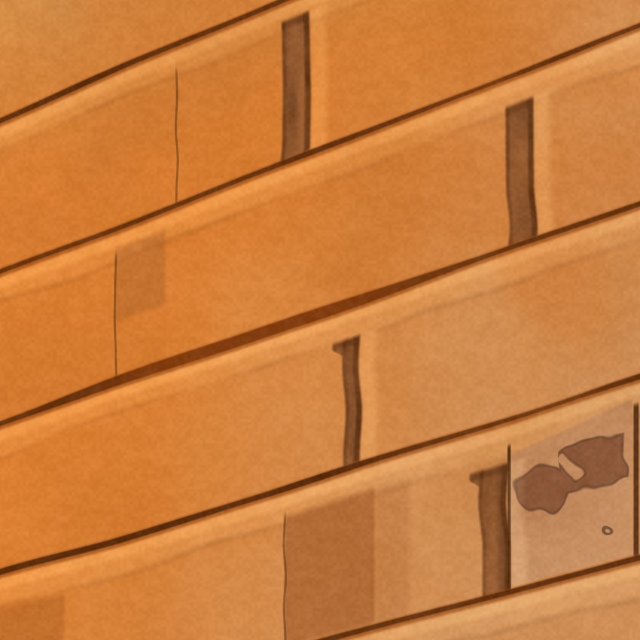
Give the GLSL for this texture, as a WebGL 2 fragment shader.

```glsl
#version 300 es
precision highp float;
uniform vec2 u_resolution;
out vec4 fragColor;

float hash(vec2 p) {
  vec3 q = fract(vec3(p.xyx) * 0.1031);
  q += dot(q, q.yzx + 33.33);
  return fract((q.x + q.y) * q.z);
}

float noise(vec2 p) {
  vec2 i = floor(p), f = fract(p);
  f = f * f * (3.0 - 2.0 * f);
  return mix(mix(hash(i), hash(i + vec2(1, 0)), f.x),
             mix(hash(i + vec2(0, 1)), hash(i + vec2(1, 1)), f.x), f.y);
}

float fbm(vec2 p) {
  float sum = 0.0, gain = 0.5;
  for (int i = 0; i < 4; i++) {
    sum += gain * noise(p);
    p = p * 2.03 + 7.1;
    gain *= 0.5;
  }
  return sum;
}

// Soft-edged interval from a to b
float band(float x, float a, float b, float soft) {
  return smoothstep(a - soft, a + soft, x) * (1.0 - smoothstep(b - soft, b + soft, x));
}

float capsule(vec2 p, vec2 a, vec2 b) {
  vec2 d = b - a;
  return length(p - a - d * clamp(dot(p - a, d) / dot(d, d), 0.0, 1.0));
}

// Pale square block with a smudged brown stain
vec3 stainedBlock(vec3 color, vec2 p, float v, float blotch) {
  float inside = band(p.x, 0.797, 0.988, 0.002) * band(v, 0.03, 0.79 + 0.5 * (p.x - 0.797), 0.015);
  vec3 face = mix(vec3(0.72, 0.49, 0.32), vec3(0.83, 0.62, 0.43), blotch);
  vec2 w = p + 0.012 * (vec2(noise(p * 45.0), noise(p * 45.0 + 9.0)) - 0.5);
  float disc = length((w - vec2(0.848, 0.236)) * vec2(0.9, 1.0)) - 0.036;
  vec2 q = w - vec2(0.925, 0.275);
  q.y -= 0.28 * q.x;
  vec2 e = abs(q) - vec2(0.052, 0.036);
  float slab = length(max(e, 0.0)) + min(max(e.x, e.y), 0.0);
  float stain = min(disc, slab);
  stain = max(stain, 0.010 - capsule(w, vec2(0.877, 0.284), vec2(0.903, 0.256)));
  face = mix(face, vec3(0.51, 0.31, 0.20), 0.85 * (1.0 - smoothstep(-0.004, 0.005, stain)));
  face *= 1.0 - 0.25 * (1.0 - smoothstep(0.0, 0.004, abs(stain)));
  float speck = abs(length(w - vec2(0.950, 0.172)) - 0.006);
  face *= 1.0 - 0.4 * (1.0 - smoothstep(0.001, 0.004, speck));
  color = mix(color, face, inside);
  float rim = band(p.x, 0.793, 0.798, 0.0015) + band(p.x, 0.990, 0.998, 0.002);
  return mix(color, vec3(0.28, 0.15, 0.07), 0.85 * rim * band(v, 0.0, 0.85, 0.02));
}

void main() {
  vec2 p = gl_FragCoord.xy / u_resolution;

  // Slanted courses that converge toward the left
  float stretch = 1.0 + 0.169 * p.x;
  float course = ((p.y - 0.289 * p.x) / stretch - 0.102) / 0.2365;
  course += 0.035 * (noise(vec2(p.x * 5.0, floor(course + 0.5) * 3.7)) - 0.5);
  float row = floor(course), v = course - row;
  bool odd = mod(row, 2.0) > 0.5;
  float blotch = fbm(p * 5.0 + row * 3.1);

  // Warm clay, paler toward the lower right and the upper left
  float pale = smoothstep(0.15, 1.0, p.x * 0.95 + 0.45 * (0.5 - p.y) + 0.5 * (blotch - 0.5));
  vec3 color = mix(vec3(0.85, 0.49, 0.19), vec3(0.80, 0.55, 0.33), pale);
  color = mix(color, vec3(0.82, 0.55, 0.28), 0.9 * smoothstep(0.65, 1.0, p.y - 0.35 * p.x));
  color = mix(color, vec3(0.81, 0.47, 0.20), 0.5 * smoothstep(0.45, 0.65, fbm(p * 3.0 + 20.0)));
  color *= 0.95 + 0.10 * blotch;

  // Lit ledge over each course and shade at its lip
  float lip = 0.80 + 0.04 * (noise(vec2(p.x * 9.0, row)) - 0.5);
  color += vec3(0.035, 0.045, 0.04) * band(v, lip, 0.97, 0.03);
  color *= 1.0 - 0.08 * band(v, lip - 0.03, lip, 0.02) * noise(p * 12.0);

  // Darker rectangular patches and hairline joints
  float seam = odd ? 0.3125 - 0.1325 * row : 0.276;
  bool seamed = odd || row == 2.0;
  float patchTop = row < 0.0 ? 0.83 : 0.87;
  float stained = band(p.x, seam, seam + (row < 0.0 ? 0.14 : 0.078), 0.004);
  stained += 0.4 * band(p.x, seam + 0.14, seam + 0.195, 0.008) * float(row < 0.0);
  stained *= float(odd) * band(v, row < 0.0 ? 0.02 : 0.38, patchTop, 0.03);
  color = mix(color, vec3(0.66, 0.38, 0.18), stained * (row < 0.0 ? 0.75 : 0.40));
  float corner = float(row == -1.0) * (1.0 - smoothstep(0.095, 0.105, p.x)) * (1.0 - smoothstep(0.72, 0.78, v));
  color = mix(color, vec3(0.70, 0.39, 0.15), 0.55 * corner);
  float hair = 1.0 - smoothstep(0.0005, 0.003, abs(p.x - seam - 0.004 * (noise(p * 20.0) - 0.5)));
  color *= 1.0 - 0.3 * hair * float(seamed) * band(v, 0.0, 0.84, 0.04);

  if (row == -1.0) color = stainedBlock(color, p, v, blotch);

  // Upright mortar joints with dark, frayed sides
  float joint = odd ? 0.7935 + 0.0215 * row : 0.55 - 0.044 * row;
  float top = 0.79 + 0.04 * row;
  float halfWidth = row == 0.0 ? 0.013 : 0.022;
  float x = p.x - joint + 0.008 * (noise(vec2(p.y * 14.0, row)) - 0.5);
  float flare = row < 1.0 ? 0.016 * smoothstep(top - 0.10, top - 0.03, v) : 0.0;
  float span = band(v, 0.0, top, 0.02);
  float fill = band(x, -halfWidth - flare, halfWidth, 0.003) * span;
  vec3 mortar = mix(vec3(0.60, 0.37, 0.20), vec3(0.43, 0.25, 0.13), noise(p * vec2(70.0, 12.0)));
  float side = band(x, halfWidth - 0.009, halfWidth, 0.003);
  side += 0.5 * band(x, -halfWidth, -halfWidth + 0.006, 0.003);
  side += 0.6 * band(v, top - 0.05, top, 0.02);
  mortar = mix(mortar, vec3(0.32, 0.17, 0.06), min(side, 1.0) * (0.5 + 0.5 * noise(p * 25.0)));
  color += vec3(0.06, 0.07, 0.06) * band(x, halfWidth, halfWidth + 0.025, 0.008) * span;
  color = mix(color, mortar, 0.92 * fill);

  // Long mortar lines: soft rust halo around an uneven dark core
  float line = floor(course + 0.5);
  float d = (course - line) * 0.2365 * stretch;
  float heavy = float(line == 1.0) * band(p.x, 0.15, 0.65, 0.15);
  float wear = noise(vec2(p.x * 8.0, line * 5.3 + 2.0));
  float thick = 0.0025 + 0.0025 * wear + 0.005 * heavy;
  float halo = 1.0 - smoothstep(thick, thick + 0.007, abs(d + 0.002));
  float core = 1.0 - smoothstep(thick - 0.002, thick + 0.002, abs(d));
  color += vec3(0.05, 0.06, 0.05) * band(d, -0.028, -0.010, 0.006);
  color = mix(color, vec3(0.60, 0.29, 0.08), 0.65 * halo);
  color = mix(color, mix(vec3(0.34, 0.17, 0.05), vec3(0.48, 0.22, 0.05), heavy), core * (0.6 + 0.4 * wear));

  // Fine canvas-like grain
  color += 0.035 * (noise(p * 210.0) - 0.5) + 0.025 * (noise(p * vec2(60.0, 90.0)) - 0.5);
  fragColor = vec4(clamp(color, 0.0, 1.0), 1.0);
}
```
